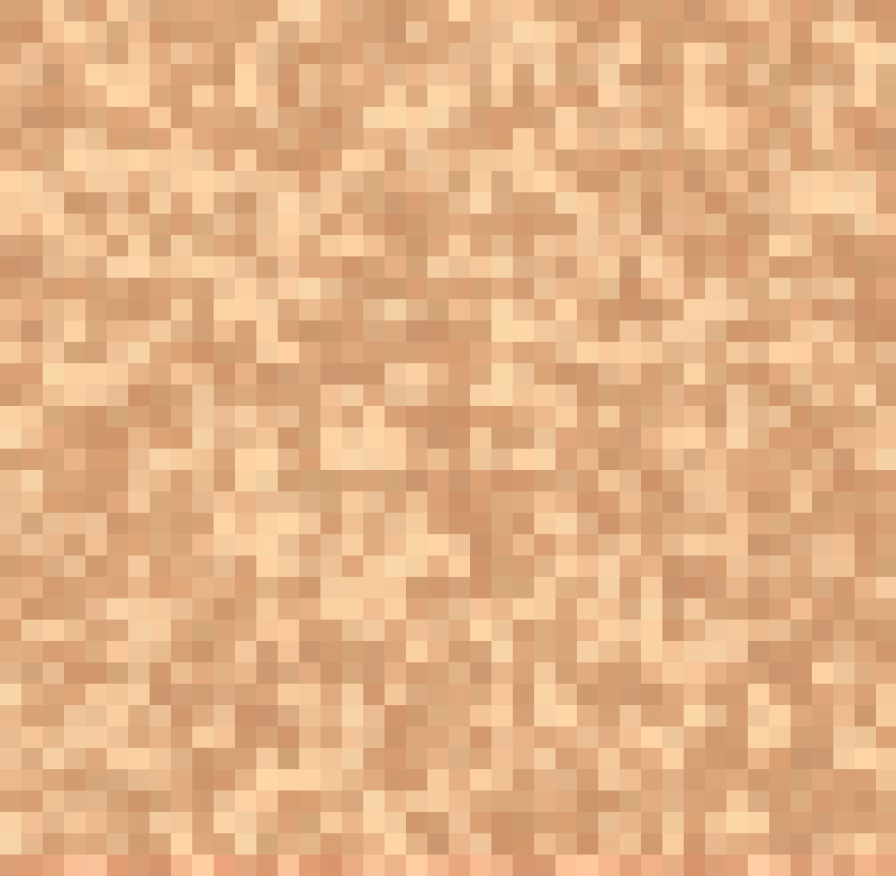
Write a Shadertoy shader that draws this texture.

```glsl
// Sandy mosaic: a grid of flat square tiles in warm tan shades.
// Each tile takes a hashed tone, partly shared with its neighbours so that
// light tiles gather in small clumps; a four-colour ramp shades the tone.

const float ROWS = 41.0;

float hash(vec2 p) {
    vec3 q = fract(vec3(p.xyx) * 0.1031);
    q += dot(q, q.yzx + 33.33);
    return fract((q.x + q.y) * q.z);
}

// Evenly spread tone in 0..1, mildly correlated between adjacent tiles
float tileTone(vec2 cell) {
    float own = hash(cell) - 0.5;
    float shared = hash(cell + vec2(1, 0)) + hash(cell + vec2(0, 1)) - 1.0;
    float deviation = (own + 0.35 * shared) / 0.322;
    return 1.0 / (1.0 + exp(-1.7 * deviation));
}

// Ramp from brown through tan to cream
vec3 sandRamp(float tone) {
    vec3 brown = vec3(0.84, 0.63, 0.46);
    vec3 tan1 = vec3(0.88, 0.68, 0.51);
    vec3 wheat = vec3(0.93, 0.75, 0.58);
    vec3 cream = vec3(0.98, 0.82, 0.64);
    vec3 color = mix(vec3(0.795, 0.575, 0.415), brown, clamp(tone / 0.17, 0.0, 1.0));
    color = mix(color, tan1, clamp((tone - 0.17) / 0.34, 0.0, 1.0));
    color = mix(color, wheat, clamp((tone - 0.51) / 0.25, 0.0, 1.0));
    color = mix(color, cream, clamp((tone - 0.76) / 0.16, 0.0, 1.0));
    return color + vec3(0.02, 0.025, 0.02) * smoothstep(0.92, 1.0, tone);
}

vec3 tileColor(vec2 cell) {
    vec3 color = sandRamp(tileTone(cell + 17.0));
    // Slight drift between rosy and yellowish tan
    float rosy = hash(cell + 211.0) - 0.5;
    color += rosy * vec3(0.026, -0.014, -0.018);
    // The lowest row is pinker
    if (cell.y < 0.5) color += vec3(0.035, -0.012, 0.0);
    return color;
}

void mainImage(out vec4 fragColor, in vec2 fragCoord) {
    float pixel = ROWS / iResolution.y;
    vec2 p = fragCoord * pixel - 0.5;
    vec2 cell = floor(p);

    // Blend the four nearest tiles across a one-pixel edge
    vec2 edge = clamp((fract(p) - 0.5) / pixel + 0.5, 0.0, 1.0);
    vec3 lower = mix(tileColor(cell), tileColor(cell + vec2(1, 0)), edge.x);
    vec3 upper = mix(tileColor(cell + vec2(0, 1)), tileColor(cell + vec2(1, 1)), edge.x);

    fragColor = vec4(mix(lower, upper, edge.y), 1.0);
}
```
